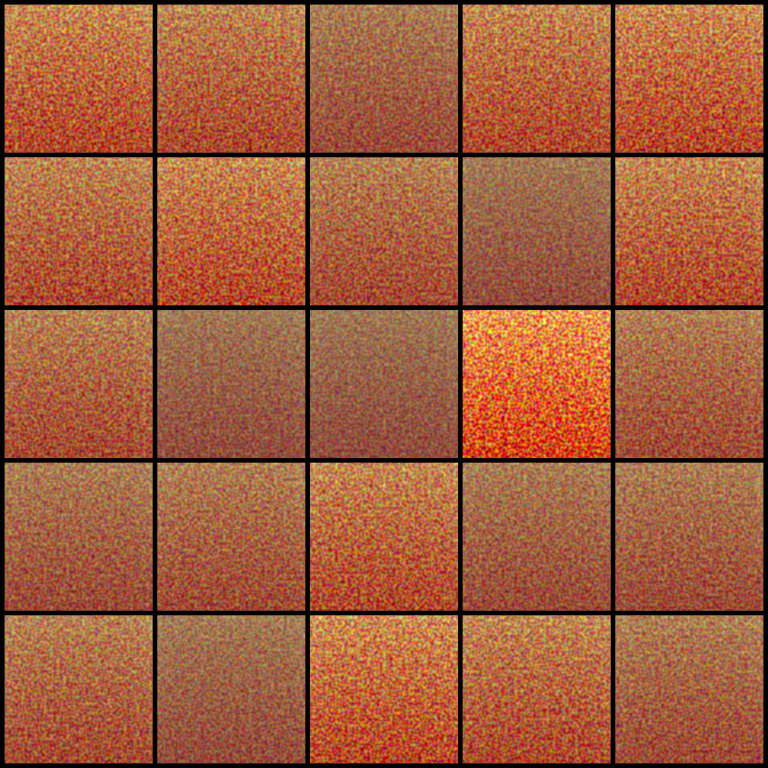
This pattern is drawn by a WebGL 2 fragment shader. Its source:

```glsl
#version 300 es
precision highp float;
// Draws a five by five grid of grainy terracotta tiles with thin black joints.

uniform vec2 u_resolution;
out vec4 fragColor;

const int TILES = 5;
const float JOINT_WIDTH = 0.006;      // in canvas widths
const float GRAIN_CELLS = 240.0;      // fine grain cells across the canvas
const float COARSE_CELLS = 115.0;     // coarser grain cells across the canvas
const float SHADE_CURVE = 1.15;       // above 1 keeps the pale top shorter
const float GLOW_WIDTH = 0.07;        // in tile widths
const float GLOW_STRENGTH = 0.38;

const vec3 JOINT_COLOR = vec3(0.0);
const vec3 DULL_TOP = vec3(0.60, 0.455, 0.325);
const vec3 DULL_BOTTOM = vec3(0.545, 0.295, 0.245);
const vec3 VIVID_TOP = vec3(0.93, 0.60, 0.31);
const vec3 VIVID_BOTTOM = vec3(0.82, 0.25, 0.075);
const vec3 GLOW_DULL = vec3(0.64, 0.56, 0.42);
const vec3 GLOW_VIVID = vec3(0.96, 0.72, 0.46);
const vec3 GRAIN_DULL = vec3(0.18, 0.22, 0.20);
const vec3 GRAIN_VIVID = vec3(0.34, 0.62, 0.42);

// Firing heat of each tile, rows from the bottom up
const float HEAT[TILES * TILES] = float[](
    0.35, 0.13, 0.62, 0.46, 0.25,
    0.22, 0.27, 0.50, 0.20, 0.23,
    0.35, 0.08, 0.06, 1.00, 0.28,
    0.44, 0.55, 0.34, 0.10, 0.50,
    0.54, 0.44, 0.20, 0.50, 0.58);

// Integer hash giving a value from 0 to 1
float hash(ivec2 cell, int seed) {
    uint h = uint(cell.x) * 1597334677u ^ uint(cell.y) * 3812015801u;
    h ^= uint(seed) * 2654435769u;
    h = (h ^ (h >> 16)) * 2146121005u;
    h = (h ^ (h >> 15)) * 2221713035u;
    h ^= h >> 16;
    return float(h >> 8) / 16777216.0;
}

// Contribution of one lattice corner
float cornerSlope(ivec2 cell, vec2 offset, int seed) {
    float angle = 6.28319 * hash(cell, seed);
    return dot(vec2(cos(angle), sin(angle)), offset);
}

float gradientNoise(vec2 p, int seed) {
    ivec2 cell = ivec2(floor(p));
    vec2 f = fract(p);
    vec2 w = f * f * f * (f * (f * 6.0 - 15.0) + 10.0);
    float a = cornerSlope(cell, f, seed);
    float b = cornerSlope(cell + ivec2(1, 0), f - vec2(1, 0), seed);
    float c = cornerSlope(cell + ivec2(0, 1), f - vec2(0, 1), seed);
    float d = cornerSlope(cell + ivec2(1, 1), f - vec2(1, 1), seed);
    return mix(mix(a, b, w.x), mix(c, d, w.x), w.y);
}

// Two octaves of grain, independent in each colour channel
vec3 colorGrain(vec2 uv) {
    vec3 grain;
    for (int i = 0; i < 3; i++) {
        grain[i] = gradientNoise(uv * GRAIN_CELLS + 0.37, i + 1)
                 + 0.5 * gradientNoise(uv * COARSE_CELLS, i + 11);
    }
    return grain;
}

vec3 tileColor(vec2 uv, vec2 local, float heat) {
    // Vertical shade from dark red to pale clay
    float height = pow(local.y, SHADE_CURVE);
    vec3 color = mix(mix(DULL_BOTTOM, VIVID_BOTTOM, heat),
                     mix(DULL_TOP, VIVID_TOP, heat), height);

    // Pale glow along the sides and top, fading downward
    float side = exp(-min(local.x, 1.0 - local.x) / GLOW_WIDTH);
    float top = exp(-(1.0 - local.y) / GLOW_WIDTH);
    float glow = side * mix(0.25, 1.0, local.y) + 0.7 * top;
    color = mix(color, mix(GLOW_DULL, GLOW_VIVID, heat),
                clamp(glow * GLOW_STRENGTH, 0.0, 1.0));

    return color + colorGrain(uv) * mix(GRAIN_DULL, GRAIN_VIVID, heat);
}

void main() {
    vec2 uv = gl_FragCoord.xy / u_resolution;

    // Tile index and position, with half a joint around the border
    float pitch = (1.0 - JOINT_WIDTH) / float(TILES);
    vec2 grid = (uv - 0.5 * JOINT_WIDTH) / pitch;
    vec2 tile = clamp(floor(grid), 0.0, float(TILES - 1));
    vec2 local = clamp(grid - tile, 0.0, 1.0);
    float heat = HEAT[int(tile.y) * TILES + int(tile.x)];

    // Smooth joint mask from the distance to the nearest joint centre
    vec2 toJoint = min(local, 1.0 - local) * pitch;
    vec2 pixel = 1.0 / u_resolution;
    vec2 inside = smoothstep(0.5 * JOINT_WIDTH - 0.7 * pixel,
                             0.5 * JOINT_WIDTH + 0.7 * pixel, toJoint);

    vec3 color = mix(JOINT_COLOR, tileColor(uv, local, heat), inside.x * inside.y);
    fragColor = vec4(clamp(color, 0.0, 1.0), 1.0);
}
```
